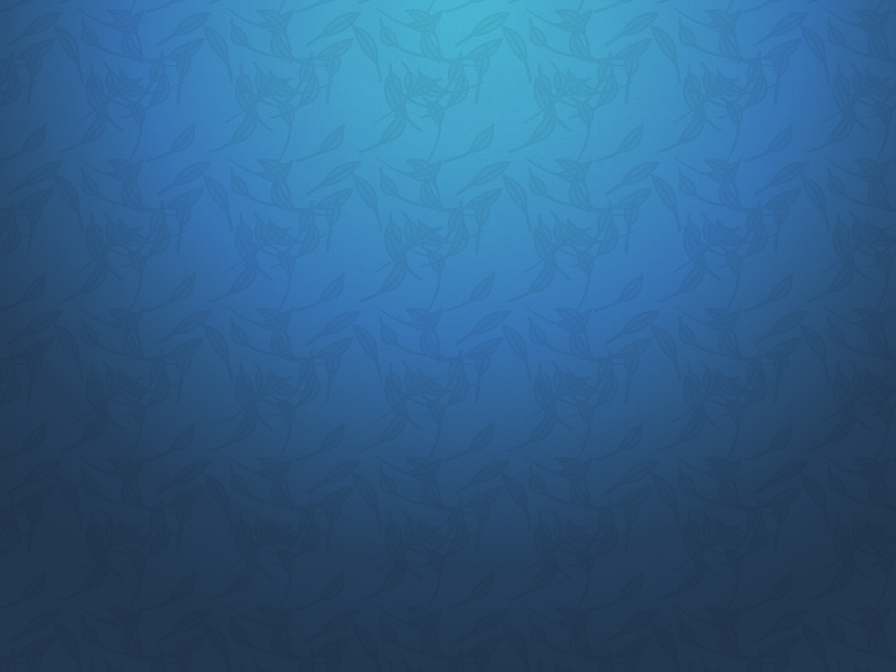
A Shadertoy shader for this background:

```glsl
// A cyan glow at the top centre fades through blue to dark navy.
// A radial colour ramp is shaded by a faint, tiled print of curved leaves
// and stems, scattered with a sine hash, and by a fine fabric grain.

float hash(vec2 p) {
    return fract(sin(dot(p, vec2(127.1, 311.7))) * 43758.545);
}

vec3 glowRamp(float d) {
    vec3 c = mix(vec3(0.28, 0.69, 0.80), vec3(0.265, 0.63, 0.775), smoothstep(0.0, 0.20, d));
    c = mix(c, vec3(0.24, 0.54, 0.74), clamp((d - 0.20) / 0.15, 0.0, 1.0));
    c = mix(c, vec3(0.21, 0.445, 0.69), clamp((d - 0.35) / 0.15, 0.0, 1.0));
    c = mix(c, vec3(0.165, 0.32, 0.48), clamp((d - 0.50) / 0.20, 0.0, 1.0));
    c = mix(c, vec3(0.14, 0.24, 0.355), clamp((d - 0.70) / 0.15, 0.0, 1.0));
    return mix(c, vec3(0.13, 0.21, 0.31), smoothstep(0.85, 1.02, d));
}

// Ink density of the repeating leaf print; one tile spans a unit square.
float foliage(vec2 p, float blur) {
    float ink = 0.0;
    for (int i = 0; i < 18; i++) {
        float id = float(i);
        vec2 centre = vec2(hash(vec2(id, 1.0)), hash(vec2(id, 2.0)));
        vec2 q = fract(p - centre + 0.5) - 0.5;
        float angle = 1.57 + 2.4 * (hash(vec2(id, 3.0)) - 0.5);
        float c = cos(angle), s = sin(angle);
        q = vec2(c * q.x + s * q.y, c * q.y - s * q.x);

        // Bend the axis, then draw a pointed leaf and its trailing stem
        q.y += (hash(vec2(id, 4.0)) - 0.5) * 7.0 * q.x * q.x;
        float halfLength = mix(0.07, 0.15, hash(vec2(id, 5.0)));
        float along = q.x / halfLength;
        float leaf = abs(q.y) - 0.042 * (1.0 - along * along);
        float stem = max(abs(q.y) - 0.008, abs(q.x + 0.07) - 0.20);
        float fill = 1.0 - smoothstep(-blur, blur, leaf);
        float line = 1.0 - smoothstep(0.0, blur, min(abs(leaf) - 0.006, stem));
        ink = max(ink, max(0.45 * fill, line * step(abs(q.x), 0.28)));
    }
    return ink;
}

void mainImage(out vec4 fragColor, in vec2 fragCoord) {
    vec2 uv = fragCoord / iResolution.y;
    float aspect = iResolution.x / iResolution.y;

    // Radial glow
    vec3 color = glowRamp(length(uv - vec2(0.522 * aspect, 1.0)));

    // Leaf print, nine tiles in two canvas heights
    float ink = foliage(uv * 4.5, 4.5 / iResolution.y);
    color *= 1.025 - 0.06 * ink;

    // Fabric grain
    color *= 1.0 + 0.025 * (hash(floor(uv * 384.0)) - 0.5);

    fragColor = vec4(color, 1.0);
}
```
